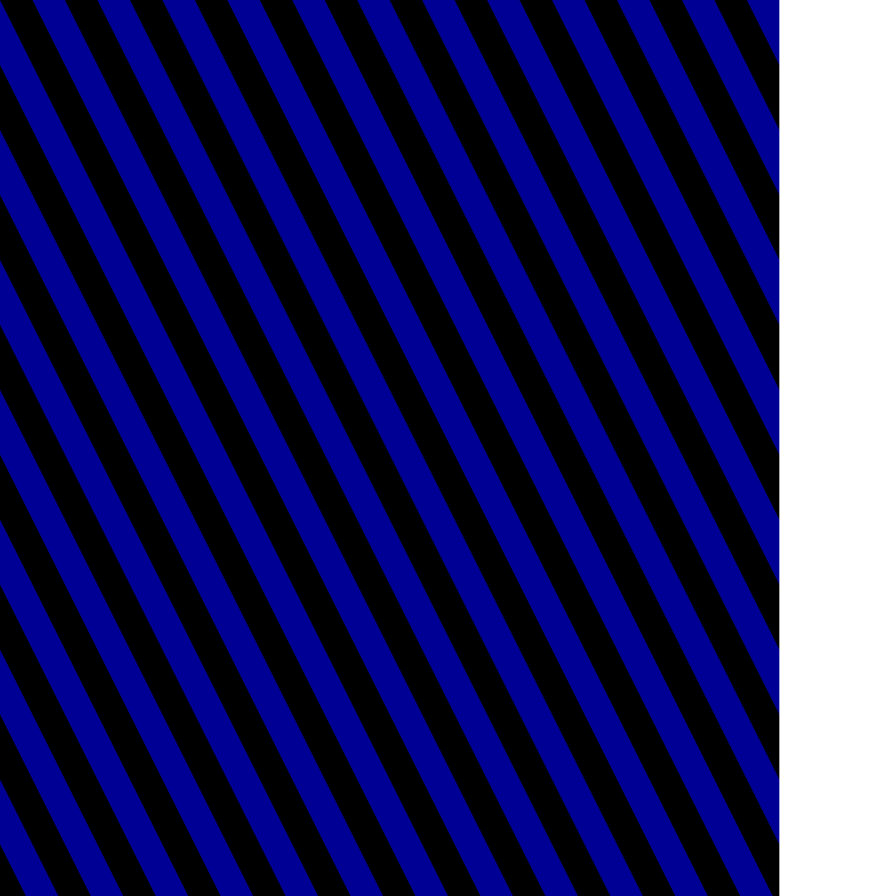
Give the GLSL for this pattern, as a Shadertoy shader.

```glsl
// Diagonal navy and black stripes of equal width on a panel, with a plain white
// band down the right side. The stripes are a triangle wave of a slanted
// coordinate, turned into a signed distance so that every edge is smoothed.

const float PANEL_WIDTH  = 0.8698;  // share of the canvas covered by stripes
const float REPEATS      = 12.0;    // stripe pairs across the panel
const float SLANT        = 0.5;     // sideways shift per unit of descent
const float STRIPE_SHARE = 0.5;     // navy part of each pair
const vec3  NAVY  = vec3(0.0, 0.0, 0.58);
const vec3  BLACK = vec3(0.0);
const vec3  WHITE = vec3(1.0);

// Coverage of a shape from its signed distance, positive inside.
float coverage(float dist, float pixel) {
    return clamp(dist / pixel + 0.5, 0.0, 1.0);
}

// Signed distance to the slanted stripes, measured from the top left corner.
float stripeDistance(vec2 p) {
    float period = PANEL_WIDTH / REPEATS;
    float phase = (p.x - SLANT * (1.0 - p.y)) / period;
    // Each navy stripe fills the last part of its period.
    float fromCentre = abs(fract(phase + 0.5 * STRIPE_SHARE + 0.5) - 0.5);
    float dist = (0.5 * STRIPE_SHARE - fromCentre) * period;
    return dist / length(vec2(1.0, SLANT));
}

void mainImage(out vec4 fragColor, in vec2 fragCoord) {
    vec2 p = fragCoord / iResolution.xy;
    float pixel = 1.0 / min(iResolution.x, iResolution.y);

    // Striped panel
    vec3 color = mix(BLACK, NAVY, coverage(stripeDistance(p), pixel));

    // White band beyond the panel
    color = mix(color, WHITE, coverage(p.x - PANEL_WIDTH, pixel));

    fragColor = vec4(color, 1.0);
}
```
